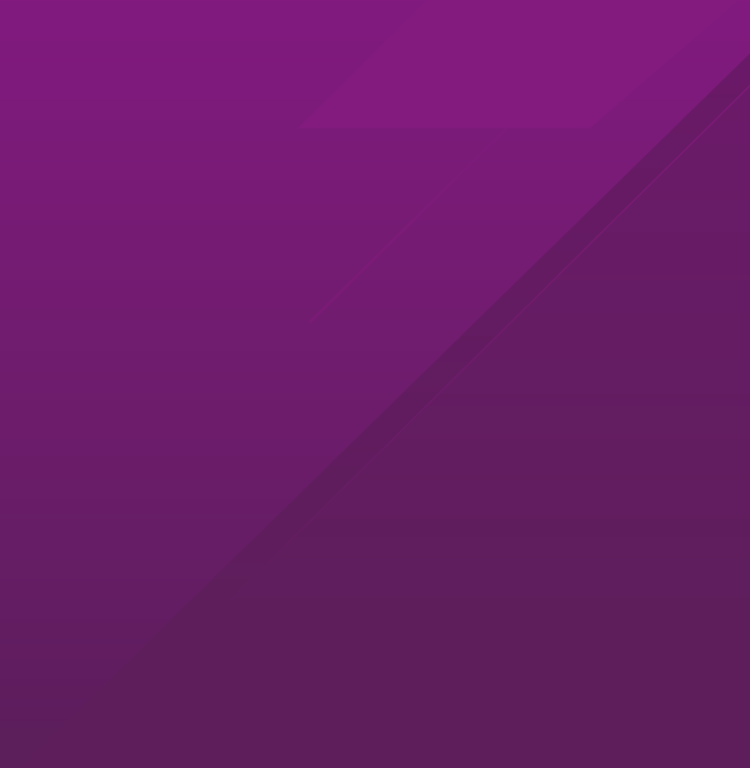
This background is drawn by a Shadertoy shader. Its source:

```glsl
// Purple backdrop: a vertical gradient cut by a darker diagonal plane,
// with a faint slanted panel at the top and two thin fading light streaks.
// Lines are signed distances; every layer is blended with a soft edge.

const float ASPECT = 500.0 / 512.0;

const vec3 SKY_TOP      = vec3(0.508, 0.102, 0.499);
const vec3 SKY_BOTTOM   = vec3(0.363, 0.116, 0.361);
const vec3 PLANE_TOP    = vec3(0.425, 0.101, 0.416);
const vec3 PLANE_BOTTOM = vec3(0.369, 0.118, 0.361);
const vec3 PANEL_COLOR  = vec3(0.508, 0.105, 0.492);
const vec3 STREAK_COLOR = vec3(0.530, 0.105, 0.500);

// Two points on each diagonal, in units of the canvas height
const vec2 PLANE_A = vec2(0.169, 0.141);
const vec2 PLANE_B = vec2(0.977, 0.931);
const vec2 RIM_A   = vec2(0.293, 0.212);
const vec2 RIM_B   = vec2(0.977, 0.889);
const vec2 SHORT_A = vec2(0.404, 0.581);
const vec2 SHORT_B = vec2(0.658, 0.831);

const vec2 PANEL_LEFT  = vec2(0.388, 0.833);
const vec2 PANEL_RIGHT = vec2(0.768, 0.833);
const vec2 PANEL_LEFT_DIR  = vec2(1.0, 1.0);
const vec2 PANEL_RIGHT_DIR = vec2(1.0, 0.86);

const float RIM_WIDTH   = 0.0009;
const float SHORT_WIDTH = 0.0016;
const float BAND_SHADE  = 0.025;

// Signed distance to a line, positive on its lower right side
float lineSide(vec2 p, vec2 origin, vec2 direction) {
    vec2 d = normalize(direction);
    vec2 q = p - origin;
    return q.x * d.y - q.y * d.x;
}

// Position along a segment: 0 at a, 1 at b
float along(vec2 p, vec2 a, vec2 b) {
    vec2 d = b - a;
    return dot(p - a, d) / dot(d, d);
}

// Distance to a segment with round ends
float segment(vec2 p, vec2 a, vec2 b) {
    return length(p - mix(a, b, clamp(along(p, a, b), 0.0, 1.0)));
}

// Coverage of the positive side of a distance
float fill(float dist, float pixel) {
    return smoothstep(-pixel, pixel, dist);
}

void mainImage(out vec4 fragColor, in vec2 fragCoord) {
    vec2 p = fragCoord / iResolution.xy * vec2(ASPECT, 1.0);
    float pixel = 1.0 / iResolution.y;

    // Vertical gradient
    float skyLevel = clamp((p.y - 0.04) / 0.96, 0.0, 1.0);
    vec3 color = mix(SKY_BOTTOM, SKY_TOP, skyLevel);

    // Slanted panel, cut flat along its lower edge
    float panel = fill(lineSide(p, PANEL_LEFT, PANEL_LEFT_DIR), pixel)
                * fill(-lineSide(p, PANEL_RIGHT, PANEL_RIGHT_DIR), pixel)
                * fill(p.y - PANEL_LEFT.y, pixel);
    color = mix(color, PANEL_COLOR, panel);

    // Short streak, brightest at its lower end
    float shortGlow = fill(SHORT_WIDTH - segment(p, SHORT_A, SHORT_B), pixel);
    float shortFade = mix(0.45, 0.25, clamp(along(p, SHORT_A, SHORT_B), 0.0, 1.0));
    color = mix(color, STREAK_COLOR, shortGlow * shortFade);

    // Dark plane, with a deeper band between its edge and the rim line
    float planeLevel = clamp((p.y - 0.20) / 0.74, 0.0, 1.0);
    vec3 plane = mix(PLANE_BOTTOM, PLANE_TOP, planeLevel);
    float band = fill(-lineSide(p, RIM_A, RIM_B - RIM_A), pixel);
    plane *= 1.0 - BAND_SHADE * band * smoothstep(0.1, 0.6, p.y);
    float planeMask = fill(lineSide(p, PLANE_A, PLANE_B - PLANE_A), pixel);
    color = mix(color, plane, planeMask);

    // Rim line, fading out toward the lower left
    float rim = fill(RIM_WIDTH - segment(p, RIM_A, RIM_B), pixel);
    float rimFade = 0.75 * clamp(along(p, RIM_A, RIM_B), 0.0, 1.0);
    color = mix(color, STREAK_COLOR, rim * rimFade);

    fragColor = vec4(color, 1.0);
}
```
